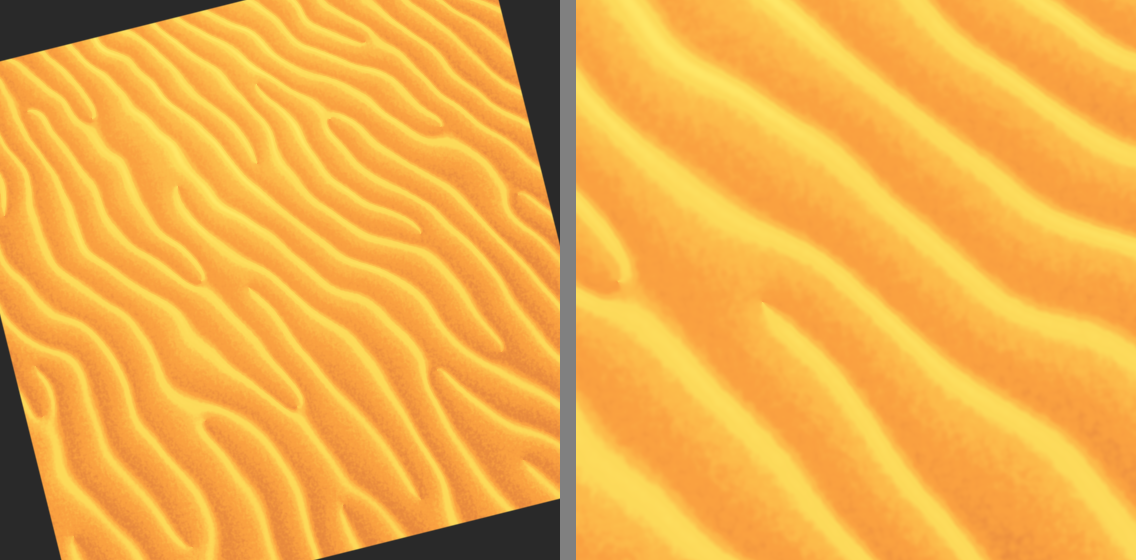
Left: the whole. Right: its middle third, enlarged.
Reproduce this texture procedurally as a WebGL 2 fragment shader.

```glsl
#version 300 es
precision highp float;
// Wind-rippled golden sand on a tilted square sheet over a dark ground.
// Crests are level lines of a phase that converges on a far vanishing point,
// bent by gradient noise and split into forks by scattered phase vortices.

uniform vec2 u_resolution;
out vec4 fragColor;

#define TILT 0.245                  // sheet rotation, radians
#define VANISH vec2(-1.16, 2.02)    // where the crests converge
#define RIPPLES 28.0                // crest density
#define BEND 0.62                   // crest waviness, in cycles
#define CREST_WIDTH 0.125           // crest half width, in cycles
#define FORK_GRID 5                 // forks per side
#define GRAIN 0.13                  // sand grain contrast
#define GLOW_CENTER vec2(-0.02, 0.34)
#define GLOW 0.30                   // strength of the soft light

const float TAU = 6.2831853;

vec2 hash2(vec2 p) {
    vec3 h = fract(p.xyx * vec3(0.1031, 0.1030, 0.0973));
    h += dot(h, h.yzx + 33.33);
    return fract((h.xx + h.yz) * h.zy);
}

float cornerSlope(vec2 cell, vec2 offset) {
    float angle = TAU * hash2(cell + 57.0).x;
    return dot(vec2(cos(angle), sin(angle)), offset);
}

// Gradient noise, roughly -0.7 to 0.7
float noise(vec2 p) {
    vec2 i = floor(p), f = p - i;
    vec2 u = f * f * f * (f * (f * 6.0 - 15.0) + 10.0);
    vec2 e = vec2(1.0, 0.0);
    return mix(mix(cornerSlope(i, f), cornerSlope(i + e, f - e), u.x),
               mix(cornerSlope(i + e.yx, f - e.yx),
                   cornerSlope(i + e.xx, f - e.xx), u.x), u.y);
}

// x: ripple phase in cycles, y: distance to the nearest fork
vec2 ripplePhase(vec2 q, vec2 ground) {
    float phase = RIPPLES * (q.x - VANISH.x) / (VANISH.y - q.y);
    phase += BEND * noise(ground * 5.0 + 3.7);
    phase += BEND * 1.3 * noise(ground * 2.3 + 11.0);
    phase += BEND * 0.25 * noise(ground * 13.0 + 29.0);

    // Each vortex adds or removes one crest
    float nearest = 1.0;
    for (int j = 0; j < FORK_GRID; j++) {
        for (int i = 0; i < FORK_GRID; i++) {
            vec2 cell = vec2(i, j);
            vec2 jitter = 0.15 + 0.7 * hash2(cell + 8.0);
            vec2 d = q - ((cell + jitter) / float(FORK_GRID) - 0.5);
            float spin = (i + j) % 2 == 0 ? 1.0 : -1.0;
            phase += spin * atan(d.y, d.x + 1e-6) / TAU;
            nearest = min(nearest, length(d));
        }
    }
    return vec2(phase, nearest);
}

vec3 sandColor(float tone) {
    vec3 c = mix(vec3(0.80, 0.46, 0.24), vec3(0.91, 0.54, 0.24),
                 smoothstep(-0.15, 0.10, tone));
    c = mix(c, vec3(0.98, 0.63, 0.25), smoothstep(0.08, 0.36, tone));
    c = mix(c, vec3(0.99, 0.73, 0.29), smoothstep(0.34, 0.64, tone));
    c = mix(c, vec3(0.99, 0.85, 0.35), smoothstep(0.62, 0.94, tone));
    return mix(c, vec3(1.0, 0.92, 0.42), smoothstep(0.98, 1.35, tone));
}

void main() {
    float size = min(u_resolution.x, u_resolution.y);
    vec2 p = (gl_FragCoord.xy - 0.5 * u_resolution) / size;

    // Sheet space, and the same scaled by depth
    float c = cos(TILT), s = sin(TILT);
    vec2 q = vec2(c * p.x + s * p.y, c * p.y - s * p.x);
    vec2 ground = q * VANISH.y / (VANISH.y - q.y);

    // Ripple profile: bright crest, shaded foot, slow rise to the next crest
    vec2 ripple = ripplePhase(q, ground);
    float t = fract(ripple.x);
    float toCrest = min(t, 1.0 - t) / CREST_WIDTH;
    float crest = exp(-toCrest * toCrest);
    crest *= 0.9 + 0.35 * noise(ground * 9.0 + 41.0);
    crest *= mix(0.4, 1.0, smoothstep(0.0, 0.025, ripple.y));
    float slope = 1.0 - smoothstep(0.0, 0.25, t) + smoothstep(0.25, 1.0, t);

    // Soft light and uneven ground
    float light = 1.0 - smoothstep(0.0, 0.85, length((q - GLOW_CENTER) * vec2(1.15, 0.9)));
    float tone = 0.19 + 0.40 * slope + 0.40 * crest + GLOW * (light - 0.2);
    tone += 0.08 * noise(ground * 7.0 + 19.0);

    // Grains show most in the shaded troughs
    float grain = noise(q * vec2(150.0, 125.0)) + 0.7 * noise(q * 240.0 + 5.0);
    tone += GRAIN * grain * (1.0 - 0.75 * crest) * (1.1 - 0.5 * light);

    float edge = max(abs(q.x), abs(q.y)) - 0.5;
    float sheet = 1.0 - smoothstep(-1.0 / size, 1.0 / size, edge);
    fragColor = vec4(mix(vec3(0.16), sandColor(tone), sheet), 1.0);
}
```
